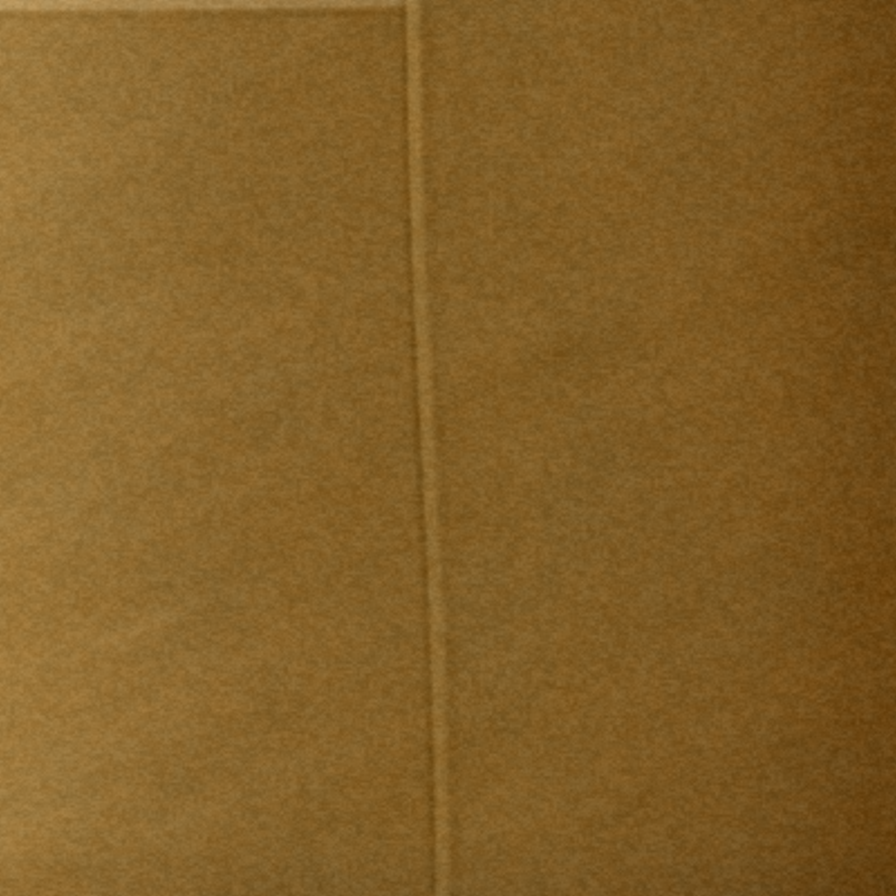
A Shadertoy shader for this texture:

```glsl
// Brown wrapping paper with a slanted vertical crease, side light and fine grain.

float hash(vec2 p) {
    vec3 q = fract(vec3(p.xyx) * 0.1031);
    q += dot(q, q.yzx + 33.33);
    return fract((q.x + q.y) * q.z);
}

float noise(vec2 p) {
    vec2 i = floor(p), f = fract(p);
    f = f * f * (3.0 - 2.0 * f);
    return mix(mix(hash(i), hash(i + vec2(1, 0)), f.x),
               mix(hash(i + vec2(0, 1)), hash(i + vec2(1, 1)), f.x), f.y) - 0.5;
}

float fbm(vec2 p) {
    float sum = 0.0, amp = 0.5;
    for (int i = 0; i < 4; i++) {
        sum += amp * noise(p);
        p = p * 2.03 + 17.3;
        amp *= 0.5;
    }
    return sum;
}

// Soft lit fold: centre, slope along x, half length and half thickness
float fold(vec2 p, vec2 centre, float slope, float len, float thick) {
    vec2 d = p - centre;
    d.y -= slope * d.x;
    d /= vec2(len, thick);
    return exp(-dot(d, d));
}

// Light falling off from the left edge to the right
vec3 paperLight(vec2 p) {
    vec3 c = mix(vec3(0.61, 0.47, 0.235), vec3(0.535, 0.398, 0.178), smoothstep(-0.08, 0.3, p.x));
    c = mix(c, vec3(0.505, 0.368, 0.15), smoothstep(0.2, 0.5, p.x));
    c = mix(c, vec3(0.485, 0.342, 0.128), smoothstep(0.55, 0.86, p.x));
    return mix(c, vec3(0.42, 0.275, 0.075), smoothstep(0.8, 1.02, p.x));
}

void mainImage(out vec4 fragColor, in vec2 fragCoord) {
    vec2 uv = fragCoord / iResolution.xy;
    vec3 col = paperLight(uv);

    // Broad shading
    col *= 1.0 - 0.05 * smoothstep(0.35, 0.0, uv.y) * smoothstep(0.4, 0.9, uv.x);
    col *= 1.0 - 0.05 * smoothstep(0.08, 0.0, uv.y);
    col += 0.02 * smoothstep(0.6, 1.0, uv.y) * smoothstep(0.3, 0.0, uv.x);

    // Faint slanted wrinkles and warm blotches
    vec2 slanted = vec2(uv.x, uv.y - 0.42 * uv.x);
    float leftSide = 1.0 - smoothstep(0.1, 0.5, uv.x);
    col += fbm(slanted * vec2(4.0, 15.0)) * mix(0.035, 0.06, leftSide);
    col += vec3(0.03, 0.005, -0.015) * fbm(uv * 9.0 + 40.0);
    col += 0.035 * fold(uv, vec2(0.17, 0.305), 0.45, 0.09, 0.013);
    col += 0.025 * fold(uv, vec2(0.12, 0.65), 0.3, 0.09, 0.014);
    col += 0.025 * fold(uv, vec2(0.74, 0.66), 0.5, 0.07, 0.02);
    col -= 0.02 * fold(uv, vec2(0.66, 0.62), 0.55, 0.08, 0.02);

    // Crease: dark groove at the left, pale ridge, soft shadow at the right
    float d = uv.x - (0.493 - 0.033 * uv.y + 0.003 * sin(uv.y * 6.2));
    float ridge = smoothstep(-0.009, -0.003, d) * (1.0 - smoothstep(0.003, 0.013, d));
    float groove = exp(-pow((d + 0.010) / 0.0045, 2.0));
    float shadow = exp(-pow((d - 0.016) / 0.007, 2.0));
    col += ridge * mix(0.045, 0.075, smoothstep(0.3, 1.0, uv.y)) * vec3(1.0, 1.0, 0.85);
    col -= groove * 0.05 + shadow * 0.02;

    // Pale upper edge, thinning toward the crease
    float rim = 1.0 - 0.012 + 0.022 * uv.x * uv.x;
    float beforeCrease = 1.0 - smoothstep(0.44, 0.47, uv.x);
    col += vec3(0.09, 0.10, 0.11) * smoothstep(rim - 0.003, rim + 0.004, uv.y) * beforeCrease;
    col -= 0.03 * exp(-pow((uv.y - rim + 0.007) / 0.004, 2.0)) * beforeCrease;

    // Paper grain, slightly stretched sideways
    float grain = noise(uv * vec2(210.0, 280.0)) * 0.055 + noise(uv * vec2(95.0, 130.0) + 9.0) * 0.03;
    col += grain + noise(uv * 400.0 + 71.0) * 0.035;
    col += vec3(0.02, -0.004, -0.02) * noise(uv * vec2(75.0, 100.0) + 31.0);

    fragColor = vec4(clamp(col, 0.0, 1.0), 1.0);
}
```
